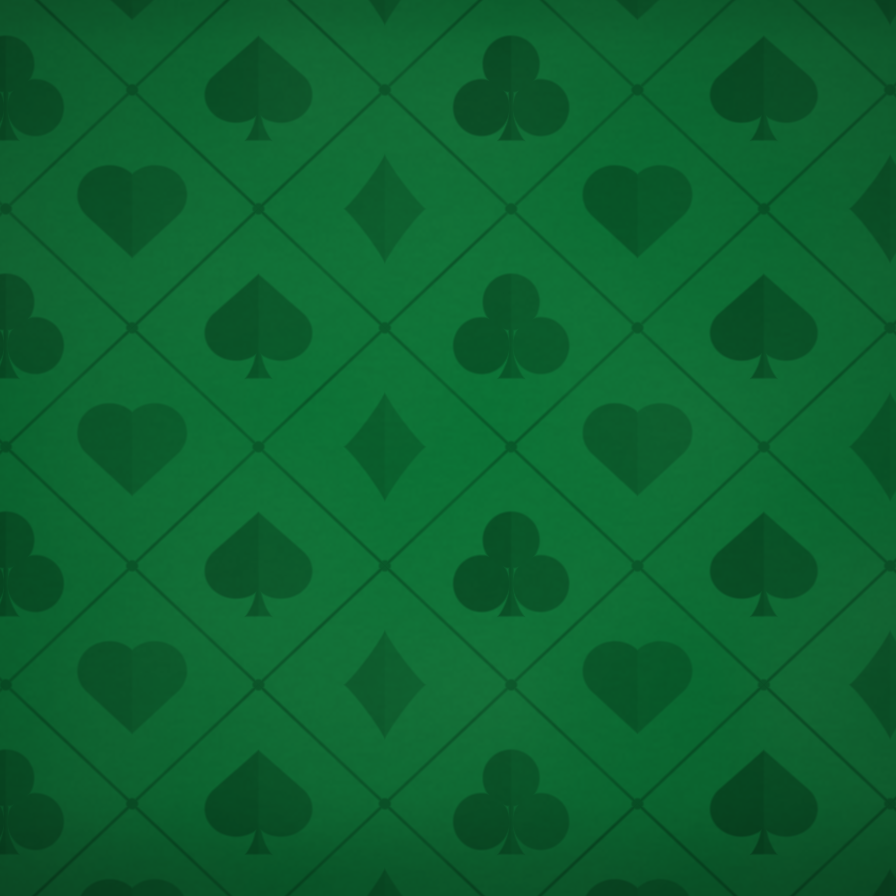
Reproduce this pattern procedurally as a Shadertoy shader.

```glsl
float hash(vec2 p) {
    p = fract(p * vec2(0.1031, 0.1137));
    p += dot(p, p.yx + 33.33);
    return fract((p.x + p.y) * p.x * 19.7);
}

float valueNoise(vec2 p) {
    vec2 cell = floor(p), f = fract(p);
    f = f * f * (3.0 - 2.0 * f);
    return mix(mix(hash(cell), hash(cell + vec2(1, 0)), f.x),
               mix(hash(cell + vec2(0, 1)), hash(cell + vec2(1, 1)), f.x), f.y);
}

// Heart with its tip at the origin and lobes reaching up to y = 1.1
float heartShape(vec2 p) {
    p.x = abs(p.x);
    if (p.x + p.y > 1.0) return length(p - vec2(0.25, 0.75)) - 0.3536;
    vec2 toDip = p - vec2(0, 1), toSide = p - 0.5 * max(p.x + p.y, 0.0);
    return sqrt(min(dot(toDip, toDip), dot(toSide, toSide))) * sign(p.x - p.y);
}

float stemShape(vec2 p) {
    float flare = clamp((-0.4 - p.y) / 0.55, 0.0, 1.0);
    return max(abs(p.x) - 0.05 - 0.2 * flare * flare, abs(p.y + 0.42) - 0.52);
}

float spadeShape(vec2 p) {
    return min(1.55 * heartShape(vec2(p.x / 1.66, (1.0 - p.y) / 1.46)), stemShape(p));
}

float diamondShape(vec2 p) {
    vec2 q = pow(abs(p) / vec2(0.76, 1.01) + 1e-4, vec2(0.9));
    return 0.62 * (q.x + q.y - 1.0);
}

float clubShape(vec2 p) {
    float leaves = min(length(p - vec2(0, 0.48)), length(vec2(abs(p.x) - 0.55, p.y + 0.33)));
    return min(leaves - 0.53, stemShape(p));
}

float suitShape(vec2 p, int suit) {
    if (suit == 0) return spadeShape(p);
    if (suit == 1) return diamondShape(p);
    if (suit == 2) return clubShape(p);
    return 1.6 * heartShape(vec2(p.x / 1.69, (p.y + 0.91) / 1.56));
}

void mainImage(out vec4 fragColor, in vec2 fragCoord) {
    vec2 uv = fragCoord / iResolution.y;
    vec2 screen = fragCoord / iResolution.xy;
    float soft = max(1.0 / iResolution.y, 0.0018);

    // Felt: mottled green, fine grain, darker borders
    float mottle = valueNoise(uv * 4.0 + 3.0) * 0.6 + valueNoise(uv * 9.0 + 17.0) * 0.4;
    float grain = valueNoise(uv * 260.0) + valueNoise(uv * vec2(90, 190) + 40.0) - 1.0;
    vec3 color = mix(vec3(0.035, 0.445, 0.205), vec3(0.095, 0.47, 0.24), mottle);
    vec2 fromCenter = screen - vec2(0.5, 0.52);
    color *= 1.0 - 0.55 * dot(fromCenter, fromCenter);
    color *= 1.0 - 0.14 * smoothstep(0.13, 0.0, screen.y) - 0.07 * smoothstep(0.06, 0.0, 1.0 - screen.y);
    color *= 1.0 + 0.025 * grain;

    // Rhombic lattice: integer diagonal coordinates are cell centers
    vec2 halfCell = vec2(0.141, 0.1328);
    vec2 grid = (uv - vec2(0.2885, 0.8997)) / halfCell;
    vec2 diagonal = 0.5 * vec2(grid.x + grid.y, grid.x - grid.y);
    vec2 cell = floor(diagonal + 0.5);
    vec2 center = vec2(cell.x + cell.y, cell.x - cell.y);
    vec2 local = (grid - center) * halfCell;

    // Suits in column order, each half shaded like a fold
    int suit = int(mod(center.x, 4.0));
    float shape = suitShape(local / 0.06, suit) * 0.06;
    float strength = suit == 1 ? 0.72 : suit == 3 ? 0.78 : 1.0;
    strength *= 0.9 + 0.2 * hash(cell + 51.0);
    strength *= 1.0 - 0.2 * smoothstep(-soft, soft, local.x);
    float inside = smoothstep(soft, -soft, shape);
    color *= 1.0 - inside * strength * vec3(0.36, 0.27, 0.28);

    // Seams and the knots where they cross
    vec2 seamDistance = (0.5 - abs(diagonal - cell)) * 2.0 / length(1.0 / halfCell);
    float seam = smoothstep(0.0017 + soft, 0.0017 - soft, min(seamDistance.x, seamDistance.y));
    float knot = smoothstep(0.0065 + soft, 0.0065 - soft, length(seamDistance));
    float wear = 0.75 + 0.4 * valueNoise(uv * 14.0 + 80.0);
    color *= 1.0 - max(seam * wear, knot * 0.95) * vec3(0.34, 0.23, 0.24);

    fragColor = vec4(color, 1.0);
}
```
